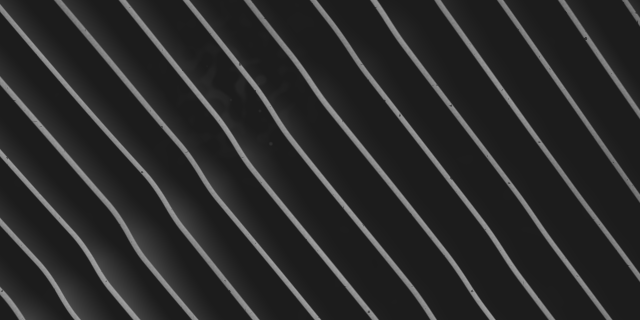
This background is drawn by a Shadertoy shader. Its source:

```glsl
// Dark diagonal slats with thin grey edges, two soft ripples and shaded folds.

// Lengths are in canvas heights, with y measured downward from the top.
const vec3  SLAT_COLOR   = vec3(0.110);
const vec3  EDGE_COLOR   = vec3(0.565);
const vec3  SHADE_COLOR  = vec3(0.300);
const float HALF_WIDTH   = 0.0083;
const vec2  SPACING      = vec2(0.1966, 0.1857);   // at top, at bottom
const vec2  ORIGIN       = vec2(-1.004, -0.1336);  // line zero at top, bottom
const float TILT_COS     = 0.788;                  // horizontal to normal distance
const float RIPPLE_SLOPE = 0.832;
const float RIPPLE_ONE   = 1.052;
const float RIPPLE_TWO   = 2.083;
const float WANDER       = 0.10;
const float GRAIN        = 0.035;
const int   SPECKS       = 7;

vec2 hash2(vec2 p) {
    vec3 q = fract(p.xyx * vec3(0.1031, 0.1030, 0.0973));
    q += dot(q, q.yzx + 33.33);
    return fract((q.xx + q.yz) * q.zy);
}

float gradientDot(vec2 cell, vec2 offset) {
    float angle = 6.2832 * hash2(cell).x;
    return dot(vec2(cos(angle), sin(angle)), offset);
}

// Gradient noise, roughly -0.7 to 0.7
float noise(vec2 p) {
    vec2 i = floor(p), f = p - i;
    vec2 u = f * f * f * (f * (f * 6.0 - 15.0) + 10.0);
    vec2 e = vec2(0.0, 1.0);
    return mix(mix(gradientDot(i, f), gradientDot(i + e.yx, f - e.yx), u.x),
               mix(gradientDot(i + e.xy, f - e.xy), gradientDot(i + e.yy, f - e.yy), u.x), u.y);
}

// Distance past a ripple, measured down the lines
float pastRipple(vec2 p, float offset) {
    return (p.y + RIPPLE_SLOPE * p.x - offset) / 1.67;
}

// Slow swelling before the ripple, quick return across it
float swell(float d) {
    return exp(min(d, 0.0) / 0.286) * (1.0 - smoothstep(-0.083, 0.083, d));
}

// Line index as a continuous coordinate across the slats
float lineCoord(vec2 p, float spacing) {
    float bend = mix(0.033, 0.014, smoothstep(0.3, 1.1, p.x)) * swell(pastRipple(p, RIPPLE_ONE));
    bend += 0.014 * (1.0 - smoothstep(1.45, 1.9, p.x)) * swell(pastRipple(p, RIPPLE_TWO));
    float f = (p.x - bend - mix(ORIGIN.x, ORIGIN.y, p.y)) / spacing;
    return f + WANDER * noise(vec2(f * 0.73 + 4.3, p.y * 1.4 + 2.6));
}

// Shading that falls away on the right of each line
float foldShade(vec2 p, float side) {
    float d = pastRipple(p, RIPPLE_ONE);
    float fold = smoothstep(-0.06, 0.07, d) * exp(-max(d - 0.07, 0.0) / 0.22);
    float left = 1.0 - smoothstep(0.25, 1.15, p.x);
    float right = smoothstep(1.6, 2.0, p.x) * (1.0 - smoothstep(0.2, 0.6, p.y));
    float strength = left * (0.5 + 0.4 * fold) + 0.25 * fold + 0.3 * right + 0.08;
    float width = 0.045 + 0.035 * left + 0.035 * fold;
    return min(strength, 1.0) * pow(1.0 - min(side / width, 1.0), 1.3);
}

// Faint dust scattered in the upper middle
float dust(vec2 p, float pixel) {
    float sum = 0.0;
    for (int i = 0; i < SPECKS; i++) {
        vec2 rnd = hash2(vec2(float(i) + 3.0, 17.0));
        vec2 center = vec2(0.6, 0.1) + rnd * vec2(0.3, 0.35);
        float radius = 0.002 + 0.004 * rnd.x * rnd.y;
        sum += (1.0 - smoothstep(radius - pixel, radius + pixel, length(p - center))) * rnd.y;
    }
    float patchArea = exp(-dot(p - vec2(0.74, 0.28), p - vec2(0.74, 0.28)) / 0.03);
    return 0.07 * sum + 0.035 * patchArea * smoothstep(0.0, 0.4, noise(p * 22.0));
}

void mainImage(out vec4 fragColor, in vec2 fragCoord) {
    float pixel = 1.0 / iResolution.y;
    vec2 p = vec2(fragCoord.x, iResolution.y - fragCoord.y) * pixel;

    float spacing = mix(SPACING.x, SPACING.y, p.y);
    float f = lineCoord(p, spacing);
    float toNormal = spacing * TILT_COS;
    float across = (f - floor(f + 0.5)) * toNormal;

    // Slat surface
    vec3 color = mix(SLAT_COLOR, SHADE_COLOR, foldShade(p, fract(f) * toNormal));
    color += dust(p, pixel) + 0.004 * noise(p * 9.0);

    // Worn, lit edge
    float light = 1.0 + 0.14 * noise(vec2(f * 0.6, p.y * 3.0)) + 0.1 * across / HALF_WIDTH;
    light -= 0.14 * smoothstep(1.45, 2.0, p.x) + 0.08 * (1.0 - smoothstep(0.0, 0.45, p.y));
    light -= 0.45 * smoothstep(0.42, 0.58, noise(p * 62.0));
    vec3 edge = EDGE_COLOR * light + GRAIN * noise(p * 130.0);
    float halfWidth = HALF_WIDTH * (1.0 - 0.1 * smoothstep(1.2, 2.0, p.x));
    float soft = 0.75 * pixel + 0.0006;
    float cover = 1.0 - smoothstep(halfWidth - soft, halfWidth + soft, abs(across));

    fragColor = vec4(clamp(mix(color, edge, cover), 0.0, 1.0), 1.0);
}
```
